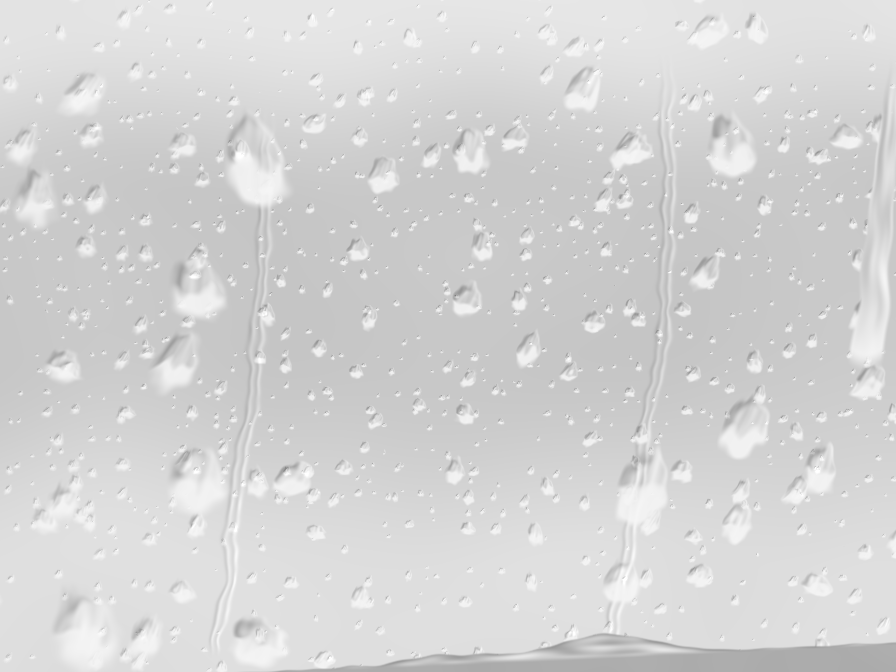
Write a WebGL 1 fragment shader that draws this texture.

```glsl
precision highp float;
// Rain drops, fine spray and running trails on a pale grey window pane.
uniform vec2 u_resolution;

#define HAZE_TONE 0.782
#define TOP_GLOW 0.115
#define LOW_GLOW 0.088
#define GLINT_TONE 0.955
#define SHADE_DEPTH 0.19
#define BIG_CELL 0.165
#define MEDIUM_CELL 0.083
#define SMALL_CELL 0.040
#define SPRAY_CELL 0.021
#define LEDGE_TONE 0.675
#define TRAIL_HALF_WIDTH 0.0085

vec2 hash2(vec2 p) {
  vec2 k = vec2(dot(p, vec2(127.1, 311.7)), dot(p, vec2(269.5, 183.3)));
  return fract(sin(k) * 43758.545);
}

float corner(vec2 cell, vec2 offset) {
  return dot(hash2(cell + offset) * 2.0 - 1.0, fract(cell) - offset);
}

// Gradient noise, roughly -0.6 to 0.6
float noise(vec2 p) {
  vec2 i = floor(p), f = p - i;
  vec2 u = f * f * f * (f * (f * 6.0 - 15.0) + 10.0);
  vec2 e = vec2(0.0, 1.0);
  float a = dot(hash2(i) * 2.0 - 1.0, f);
  float b = dot(hash2(i + e.yx) * 2.0 - 1.0, f - e.yx);
  float c = dot(hash2(i + e.xy) * 2.0 - 1.0, f - e.xy);
  float d = dot(hash2(i + e.yy) * 2.0 - 1.0, f - e.yy);
  return mix(mix(a, b, u.x), mix(c, d, u.x), u.y);
}

// Blurred view behind the glass: bright sky, grey band, bright foot
float backdrop(vec2 p) {
  float y = p.y + 0.12 * noise(p * 2.3 + 4.0) - 0.03 * (p.x - 0.6);
  float tone = HAZE_TONE + TOP_GLOW * smoothstep(0.66, 1.0, y);
  tone += LOW_GLOW * (1.0 - smoothstep(0.14, 0.48, y));
  return tone + 0.025 * noise(p * 3.5 + 9.0);
}

// One drop in its own frame: shaded upper flank, bright lower belly
float shadeDrop(float tone, vec2 q, vec2 id, float soft) {
  float ripple = noise(q * 1.5 + id * 7.3);
  float d = length(q) + 0.4 * ripple;
  float mask = 1.0 - smoothstep(1.0 - soft, 1.0 + soft, d);
  float flank = smoothstep(0.0, 0.7, dot(q, vec2(-0.65, 0.6)) + 0.5 * ripple);
  float shade = flank * smoothstep(0.35, 0.8, d);
  float streak = noise(vec2(q.x * 2.6 - q.y, q.y * 0.8) + id * 3.1);
  float body = tone + 0.04 + 0.15 * streak - SHADE_DEPTH * shade;
  float belly = smoothstep(-0.2, 0.3, -q.y - 0.1 + 0.9 * ripple);
  float lip = smoothstep(0.72, 1.0, d) * smoothstep(0.0, 0.6, q.x + q.y);
  body = mix(body, GLINT_TONE, max(belly * 0.9, lip * 0.5));
  return mix(tone, body, mask);
}

// Scatter drops over a jittered grid
float scatter(float tone, vec2 p, float cell, vec2 radii, float density, float seed) {
  vec2 base = floor(p / cell);
  float blur = mix(0.34, 0.1, smoothstep(0.05, 0.5, p.x));
  for (int j = -1; j <= 1; j++) {
    for (int i = -1; i <= 1; i++) {
      vec2 id = base + vec2(float(i), float(j));
      vec2 place = hash2(id + seed);
      vec2 form = hash2(id + seed + 31.7);
      vec2 kind = hash2(id + seed + 73.9);
      if (kind.x > density) continue;
      float radius = mix(radii.x, radii.y, form.x * form.x);
      vec2 q = (p - (id + 0.15 + 0.7 * place) * cell) / radius;
      q.x -= (kind.y - 0.3) * 0.6 * q.y;
      q.y /= mix(0.85, 1.7, form.y);
      q.x *= 1.0 + 0.25 * clamp(q.y, -1.0, 1.0);
      if (dot(q, q) > 4.0) continue;
      float soft = clamp(blur + 0.8 / (radius * u_resolution.y), 0.0, 0.6);
      tone = shadeDrop(tone, q, place * 9.0, soft);
    }
  }
  return tone;
}

// Wavering water track with one dark and one bright edge
float trail(float tone, vec2 p, float footX, float headX, float top) {
  float x = mix(footX, headX, smoothstep(-0.1, 0.65, p.y));
  x += 0.018 * noise(vec2(p.y * 9.0, footX * 20.0)) + 0.007 * noise(vec2(p.y * 34.0, headX * 30.0));
  float side = (p.x - x) / (TRAIL_HALF_WIDTH * (1.0 + 0.7 * noise(vec2(p.y * 25.0, headX))));
  float fade = smoothstep(0.02, 0.05, p.y) * (1.0 - smoothstep(top - 0.15, top, p.y));
  float broken = 0.75 + 0.7 * noise(vec2(side * 0.7, p.y * 38.0));
  float darkEdge = exp(-8.0 * (side + 0.8) * (side + 0.8)) + 0.6 * exp(-12.0 * (side - 0.55) * (side - 0.55));
  float brightEdge = exp(-7.0 * (side - 1.0) * (side - 1.0)) + 0.7 * exp(-9.0 * (side + 0.3) * (side + 0.3));
  return tone + fade * broken * (0.11 * brightEdge - 0.09 * darkEdge);
}

// Thick rivulet running down near the right border
float rivulet(float tone, vec2 p) {
  float rise = clamp((p.y - 0.45) / 0.45, 0.0, 1.0);
  float x = 1.288 + 0.045 * rise + 0.014 * noise(vec2(p.y * 12.0, 2.0));
  float side = (p.x - x) / mix(0.027, 0.012, rise);
  float ends = smoothstep(0.445, 0.475, p.y - 0.012 * side * side) * (1.0 - smoothstep(0.8, 0.92, p.y));
  float mask = ends * (1.0 - smoothstep(0.8, 1.1, abs(side)));
  float body = 0.86 + 0.2 * noise(vec2(side * 1.8, p.y * 11.0)) - 0.16 * exp(-12.0 * (side + 0.65) * (side + 0.65)) * rise;
  return mix(tone, mix(GLINT_TONE, body, smoothstep(0.0, 0.3, rise)), mask);
}

// Window ledge with beads of water swelling along its upper edge
float ledge(float tone, vec2 p) {
  float height = 0.046 * (p.x - 0.4);
  float bead = 0.032 * exp(-90.0 * (p.x - 0.9) * (p.x - 0.9)) + 0.013 * exp(-120.0 * (p.x - 0.67) * (p.x - 0.67));
  float rim = height + bead + 0.006 * noise(vec2(p.x * 24.0, 1.0));
  float water = 0.8 + 0.3 * noise(vec2(p.x * 16.0, (p.y - height) * 90.0));
  water -= 0.2 * exp(-abs(p.y - rim) * 220.0);
  tone = mix(water, tone, smoothstep(rim - 0.002, rim + 0.003, p.y));
  return mix(LEDGE_TONE + 0.03 * noise(p * 9.0), tone, smoothstep(height - 0.004, height + 0.003, p.y));
}

void main() {
  vec2 p = gl_FragCoord.xy / u_resolution.y;
  float tone = backdrop(p);
  float band = smoothstep(0.1, 0.4, p.y) * (1.0 - smoothstep(0.8, 1.0, p.y));
  float cluster = clamp(0.5 + noise(p * 5.0 + 17.0), 0.1, 1.0);
  tone = scatter(tone, p, SPRAY_CELL, vec2(0.0018, 0.0042), (0.15 + 0.5 * band) * cluster, 11.0);
  tone = scatter(tone, p, SMALL_CELL, vec2(0.0038, 0.0085), 0.42, 23.0);
  tone = trail(tone, p, 0.315, 0.39, 0.85);
  tone = trail(tone, p, 0.9, 0.992, 0.93);
  tone = scatter(tone, p, MEDIUM_CELL, vec2(0.009, 0.019), 0.5, 47.0);
  tone = scatter(tone, p, BIG_CELL, vec2(0.02, 0.043), 0.5, 5.0);
  tone = rivulet(tone, p);
  tone = ledge(tone, p);
  gl_FragColor = vec4(vec3(clamp(tone, 0.0, 1.0)), 1.0);
}
```
